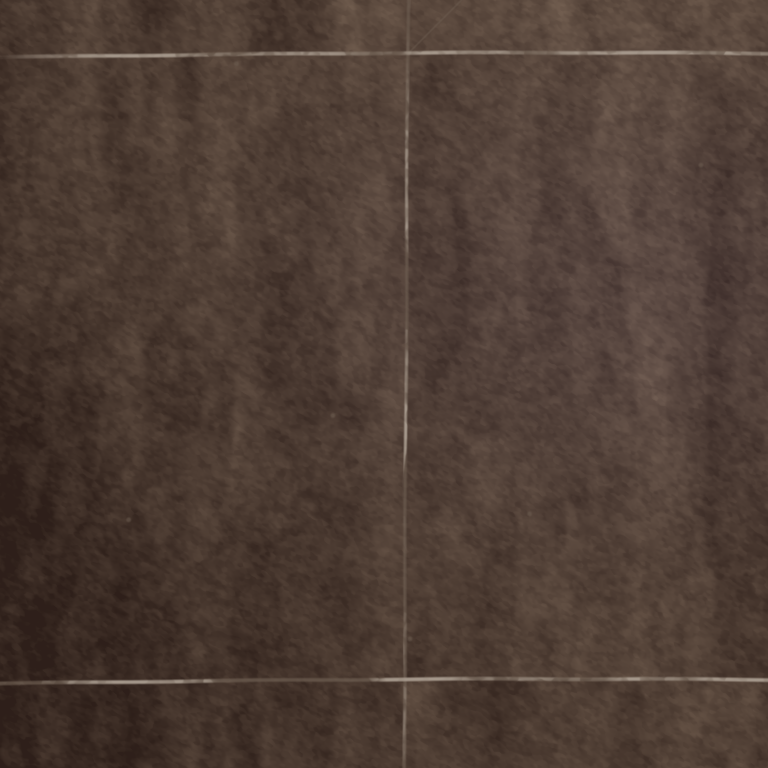
Write a Shadertoy shader that draws this texture.

```glsl
#define TILE_SIZE vec2(0.8155)
#define JOINT_ORIGIN vec2(0.5262, 0.1100)
#define JOINT_HALF_WIDTH vec2(0.0021, 0.0024)
#define JOINT_SOFTNESS 0.0018
#define DARK_BROWN vec3(0.220, 0.160, 0.132)
#define LIGHT_BROWN vec3(0.380, 0.308, 0.258)
#define COOL_TINT vec3(-0.004, -0.004, 0.016)
#define GROUT_DULL vec3(0.43, 0.37, 0.32)
#define GROUT_BRIGHT vec3(0.66, 0.61, 0.56)
#define STREAK_AMOUNT 0.30
#define GRAIN_AMOUNT 0.27

vec3 hash3(vec2 p) {
    vec3 q = fract(p.xyx * vec3(0.1031, 0.1030, 0.0973));
    q += dot(q, q.yxz + 33.33);
    return fract((q.xxy + q.yzz) * q.zyx);
}

// Smooth cellular noise: random values blended around jittered points, -1 to 1
float cellNoise(vec2 p) {
    vec2 base = floor(p);
    float sum = 0.0, total = 0.0;
    for (int j = -1; j <= 1; j++)
    for (int i = -1; i <= 1; i++) {
        vec2 cell = base + vec2(i, j);
        vec3 rnd = hash3(cell + 71.0);
        vec2 offset = cell + rnd.xy - p;
        float weight = exp(-6.0 * dot(offset, offset));
        sum += weight * (2.0 * rnd.z - 1.0);
        total += weight;
    }
    return sum / total;
}

// Vertical clouding of the stone, shifted for each tile
float streaks(vec2 p, vec2 tile) {
    vec2 q = p + 7.3 * (hash3(tile + 20.0).xy + 1.0);
    q.x += 0.006 * sin(9.0 * q.y) + 0.003 * sin(31.0 * q.y + 2.0);
    float wide = cellNoise(q * vec2(9.0, 1.8));
    float narrow = cellNoise(q * vec2(27.0, 4.5) + 13.0);
    float fine = cellNoise(q * vec2(60.0, 14.0) + 29.0);
    return 0.75 * wide + 0.65 * narrow + 0.3 * fine;
}

// Fine slanted texture
float grain(vec2 p) {
    vec2 slanted = mat2(0.85, 0.53, -0.53, 0.85) * p;
    float coarse = cellNoise(p * vec2(38.0, 30.0) + 5.0);
    float medium = cellNoise(slanted * vec2(75.0, 115.0) + 41.0);
    float fine = cellNoise(slanted * vec2(150.0, 240.0) + 90.0);
    return 0.5 * coarse + 0.6 * medium + 0.5 * fine;
}

// Broad light: brighter towards the top right, dim in the lower left
float lighting(vec2 p) {
    float slope = 0.30 * (p.x - 0.5) + 0.32 * (p.y - 0.5);
    float leftShade = 0.28 * (1.0 - smoothstep(0.0, 0.28, p.x));
    return slope - leftShade * (1.1 - 0.5 * p.y) + 0.05;
}

float segmentDistance(vec2 p, vec2 a, vec2 b) {
    vec2 ab = b - a;
    return length(p - a - ab * clamp(dot(p - a, ab) / dot(ab, ab), 0.0, 1.0));
}

void mainImage(out vec4 fragColor, in vec2 fragCoord) {
    vec2 p = fragCoord / iResolution.xy;
    float pixel = 1.0 / min(iResolution.x, iResolution.y);

    // Slightly bowed tile grid
    vec2 bent = p;
    bent.x -= 0.005 * p.y + 0.0007 * sin(14.0 * p.y);
    bent.y -= 0.006 * sin(2.2 * p.x) + 0.0005 * sin(23.0 * p.x);
    vec2 grid = (bent - JOINT_ORIGIN) / TILE_SIZE;
    vec2 jointDist = abs(fract(grid + 0.5) - 0.5) * TILE_SIZE;
    vec2 tile = floor(grid);

    // Stone surface
    float tone = 0.5 + lighting(p) + STREAK_AMOUNT * streaks(p, tile)
               + GRAIN_AMOUNT * grain(p) + 0.08 * (hash3(tile + 50.0).z - 0.5);
    vec3 color = mix(DARK_BROWN, LIGHT_BROWN, clamp(tone, -0.25, 1.4));
    vec2 fromCool = (p - vec2(0.85, 0.62)) / vec2(0.40, 0.28);
    color += COOL_TINT * exp(-dot(fromCool, fromCool));

    // Sparse pale chips
    vec2 chipGrid = p * 8.0;
    vec3 chipRnd = hash3(floor(chipGrid) + 130.0);
    vec2 chipOffset = (fract(chipGrid) - 0.25 - 0.5 * chipRnd.xy) / 8.0;
    float chip = 1.0 - smoothstep(0.001, 0.0035 + pixel, length(chipOffset));
    color = mix(color, GROUT_DULL, 0.55 * chip * step(0.9, chipRnd.z));

    // Faint scratch leaving the upper joint crossing
    vec2 crossing = vec2(0.533, 0.932);
    float scratch = segmentDistance(p, crossing, crossing + vec2(0.075, 0.075));
    color = mix(color, GROUT_DULL, 0.4 * (1.0 - smoothstep(0.0, 0.001 + pixel, scratch)));

    // Worn grout: brightness and strength vary along each joint
    vec2 soft = vec2(max(JOINT_SOFTNESS, pixel));
    vec2 cover = 1.0 - smoothstep(JOINT_HALF_WIDTH - soft, JOINT_HALF_WIDTH + soft, jointDist);
    vec2 row = floor(grid + 0.5);
    vec2 wear = vec2(cellNoise(vec2(p.x * 120.0, p.y * 13.0) + 7.0),
                     cellNoise(vec2(p.x * 11.0, row.y * 5.0 + 3.0)));
    wear += 0.35 * cellNoise(p * 110.0);
    vec2 bright = smoothstep(-0.5, 0.9, wear + vec2(-0.1, 0.2));
    vec2 strength = cover * mix(vec2(0.60, 0.68), vec2(0.95), bright);
    strength.y *= mix(1.0, smoothstep(-0.05, 0.16, p.x), step(0.5, row.y));
    color = mix(color, mix(GROUT_DULL, GROUT_BRIGHT, bright.x), strength.x);
    color = mix(color, mix(GROUT_DULL, GROUT_BRIGHT, bright.y), strength.y);

    fragColor = vec4(clamp(color, 0.0, 1.0), 1.0);
}
```
